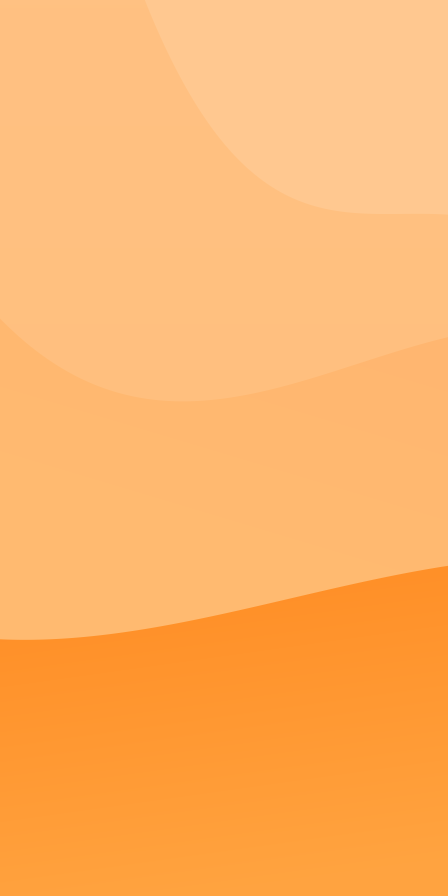
A WebGL 2 fragment shader for this background:

```glsl
#version 300 es
precision highp float;
// Layered orange waves: pale curved sheets above a deep orange swell.

uniform vec2 u_resolution;
out vec4 fragColor;

const vec3 PEACH = vec3(1.0, 0.784, 0.563);
const vec3 APRICOT_TOP = vec3(1.0, 0.755, 0.508);
const vec3 APRICOT_LOW = vec3(1.0, 0.750, 0.495);
const vec3 AMBER_TOP = vec3(1.0, 0.712, 0.440);
const vec3 AMBER_LOW = vec3(1.0, 0.730, 0.440);
const vec3 ORANGE_TOP = vec3(1.0, 0.565, 0.158);
const vec3 ORANGE_LOW = vec3(1.0, 0.640, 0.250);

// Height of a cubic Bezier with evenly spaced control heights.
float waveHeight(float t, vec4 h) {
    float s = 1.0 - t;
    return dot(h, vec4(s * s * s, 3.0 * s * s * t, 3.0 * s * t * t, t * t * t));
}

// Smooth coverage of the region below a curve, one pixel wide at its edge.
float below(float y, float height) {
    float gap = height - y;
    return clamp(gap / length(vec2(dFdx(gap), dFdy(gap))) + 0.5, 0.0, 1.0);
}

// Linear blend between two heights, tilted by a slope across the width.
vec3 tiltedGradient(vec2 p, float slope, float low, float high, vec3 lowColor, vec3 highColor) {
    float t = (p.y - slope * p.x - low) / (high - low);
    return mix(lowColor, highColor, clamp(t, 0.0, 1.0));
}

void main() {
    vec2 p = gl_FragCoord.xy / u_resolution;

    // Wave outlines, from the upper right corner down to the swell
    float upper = waveHeight((p.x - 0.328) / 0.672, vec4(0.994, 0.718, 0.768, 0.7604));
    float middle = waveHeight(p.x, vec4(0.6445, 0.474, 0.584, 0.6237));
    float lower = waveHeight(p.x, vec4(0.2865, 0.279, 0.343, 0.3685));

    // Layer shading
    vec3 apricot = tiltedGradient(p, 0.0, 0.55, 1.0, APRICOT_LOW, APRICOT_TOP);
    vec3 amber = tiltedGradient(p, -0.15, 0.45, 0.78, AMBER_LOW, AMBER_TOP);
    vec3 orange = tiltedGradient(p, 0.07, -0.03, 0.29, ORANGE_LOW, ORANGE_TOP);

    // Paint back to front
    vec3 color = mix(PEACH, apricot, below(p.y, upper));
    color = mix(color, amber, below(p.y, middle));
    color = mix(color, orange, below(p.y, lower));
    fragColor = vec4(color, 1.0);
}
```
